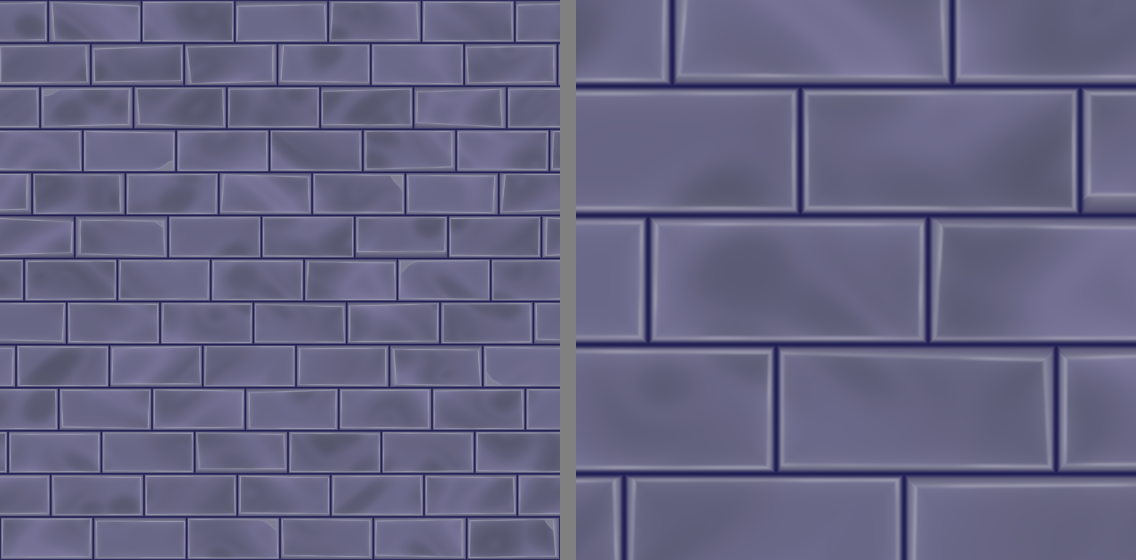
Left: the whole. Right: its middle third, enlarged.
Reproduce this texture procedurally as a three.js fragment shader.

```glsl
// Slate-violet brick wall with thin navy joints, uneven bevels and chipped corners.
varying vec2 vUv;

vec2 hash2(vec2 p) {
  vec3 q = fract(p.xyx * vec3(0.1031, 0.1030, 0.0973));
  q += dot(q, q.yzx + 33.33);
  return fract((q.xx + q.yz) * q.zy);
}

// Soft cellular noise: low at cell centres, high along the veins.
float softCells(vec2 p) {
  vec2 cell = floor(p);
  float sum = 0.0;
  for (int y = -1; y <= 1; y++) {
    for (int x = -1; x <= 1; x++) {
      vec2 id = cell + vec2(float(x), float(y));
      sum += exp(-14.0 * length(id + hash2(id + 7.0) - p));
    }
  }
  return -log(sum) / 14.0;
}

// Bevel widths at one corner of a brick; loose bricks are more crooked.
vec2 cornerInset(vec2 brick, vec2 corner, float loose) {
  vec2 h = hash2(brick * 5.0 + corner * 2.0 + 19.0);
  return 0.05 + 0.14 * loose * h * h;
}

void main() {
  // Six bricks across, thirteen rows; lengths are in brick heights.
  vec2 size = vec2(13.0 / 6.0, 1.0);
  vec2 wall = vUv * 13.0;
  vec2 grid = vUv * vec2(6.0, 13.0);
  float row = floor(grid.y);
  grid.x -= row * 0.543;
  vec2 brick = vec2(mod(floor(grid.x), 6.0), row);
  vec2 t = fract(grid);
  vec2 q = t * size;
  vec2 character = hash2(brick + 3.0);
  float loose = 0.2 + 0.8 * character.x * character.x;

  // Slanted inner edges of the four bevels.
  vec2 bl = cornerInset(brick, vec2(0.0, 0.0), loose);
  vec2 br = cornerInset(brick, vec2(1.0, 0.0), loose);
  vec2 tl = cornerInset(brick, vec2(0.0, 1.0), loose);
  vec2 tr = cornerInset(brick, vec2(1.0, 1.0), loose);
  float left = q.x - mix(bl.x, tl.x, t.y);
  float right = size.x - q.x - mix(br.x, tr.x, t.y);
  float bottom = q.y - mix(bl.y, br.y, t.x);
  float top = size.y - q.y - mix(tl.y, tr.y, t.x);
  float face = min(min(left, right), min(bottom, top));
  float upright = step(min(left, right), min(bottom, top));
  vec2 border = min(q, size - q);
  float joint = min(border.x, border.y);

  // Mottled face: dark pools between faint curling veins.
  vec2 warped = wall * vec2(0.62, 0.75) + character * 0.5;
  warped += 0.3 * sin(warped.yx * 2.6 + vec2(0.0, 1.7));
  float cells = softCells(warped);
  float vein = 0.5 + 0.5 * sin(cells * 9.0 + 2.0 * sin(warped.x * 1.7 + warped.y));
  float mottle = 0.65 * smoothstep(0.1, 0.65, cells) + 0.35 * vein * vein;
  mottle += 0.3 * (character.y - 0.5);
  vec3 color = mix(vec3(0.345, 0.345, 0.44), vec3(0.44, 0.43, 0.565), mottle);
  color += 0.05 * exp(-max(face, 0.0) * 14.0);

  // Rare chips cut diagonally across the corners, mostly upper ones.
  for (int i = 0; i < 4; i++) {
    vec2 corner = vec2(mod(float(i), 2.0), floor(float(i) / 2.0));
    vec2 roll = hash2(brick * 3.0 + corner * 11.0 + 41.0);
    vec2 k = mix(q, size - q, corner);
    float cut = k.x * mix(0.4, 1.1, roll.y) + k.y * mix(1.3, 0.8, roll.y) - 0.34 - 0.1 * roll.y;
    cut += 0.02 * sin(k.x * 17.0 + roll.y * 6.0);
    float chipped = step(0.98 - 0.02 * corner.y, roll.x) * smoothstep(-0.02, 0.02, face);
    color = mix(color, vec3(0.49, 0.49, 0.58), chipped * smoothstep(0.012, -0.012, cut));
    color += 0.05 * chipped * exp(-abs(cut) * 50.0);
  }

  // Bevels rise from a soft shadow to a pale inner edge.
  float slope = clamp(joint / max(joint - face, 0.02), 0.0, 1.0);
  vec3 bevel = mix(vec3(0.34, 0.33, 0.46), vec3(0.53, 0.53, 0.62), slope);
  bevel += mix(-0.05, 0.02, upright) * loose;
  color = mix(bevel, color, smoothstep(-0.02, 0.025, face));

  // Straight hairline highlight that fades along each edge.
  float along = mix(q.x * 2.3, q.y * 3.5, upright) + character.y * 6.28;
  float wear = 0.5 + 0.5 * sin(along + 1.5 * sin(along * 1.9 + brick.x));
  float shine = exp(-face * face * 4500.0) * (0.25 + 0.75 * wear);
  color = mix(color, vec3(0.61, 0.61, 0.69), 0.7 * shine * smoothstep(0.015, 0.045, joint));

  // Thin navy joints with a soft shadow.
  color = mix(vec3(0.24, 0.23, 0.40), color, smoothstep(0.01, 0.042, joint));
  color = mix(vec3(0.12, 0.12, 0.33), color, smoothstep(0.0, 0.025, joint));
  gl_FragColor = vec4(color, 1.0);
}
```
